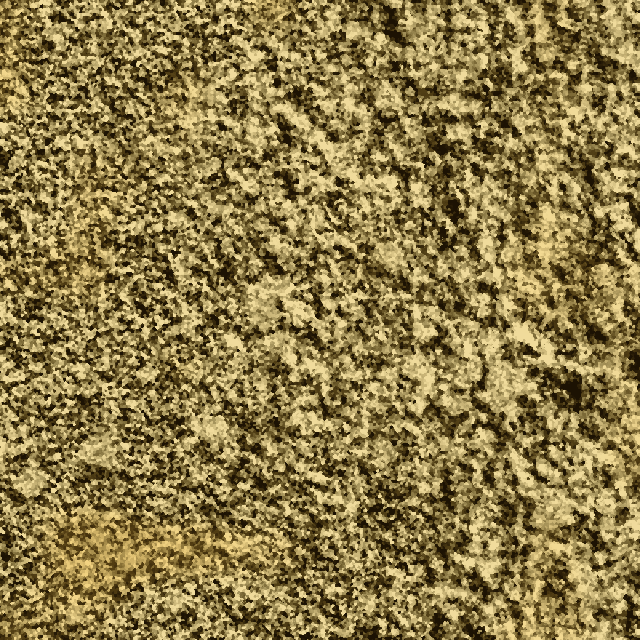
Reproduce this texture procedurally as a Shadertoy shader.

```glsl
float hash(vec2 p) {
    return fract(sin(dot(p, vec2(127.1, 311.7))) * 43758.5453);
}

vec2 hash2(vec2 p) {
    return vec2(hash(p + 1.7), hash(p + 54.1));
}

float noise(vec2 p) {
    vec2 i = floor(p), f = fract(p);
    f = f * f * (3.0 - 2.0 * f);
    return mix(mix(hash(i), hash(i + vec2(1, 0)), f.x),
               mix(hash(i + vec2(0, 1)), hash(i + vec2(1, 1)), f.x), f.y);
}

// Soft-edged sand grains: xy = grain centre, z = random tone
vec3 sandGrain(vec2 p) {
    vec2 cell = floor(p);
    vec4 sum = vec4(0.0);
    for (int y = -1; y <= 1; y++) {
        for (int x = -1; x <= 1; x++) {
            vec2 id = cell + vec2(x, y);
            vec2 center = id + 0.1 + 0.8 * hash2(id);
            vec2 offset = p - center;
            sum += exp(-14.0 * dot(offset, offset)) * vec4(center, hash(id + 23.4), 1.0);
        }
    }
    return sum.xyz / sum.w;
}

// Lumps lit from one side, scaled to about unit deviation
float lumps(vec2 p, float frequency, vec2 light) {
    float angle = frequency * 0.7;
    mat2 turn = mat2(cos(angle), sin(angle), -sin(angle), cos(angle));
    vec2 q = turn * p * frequency + frequency;
    q += 1.1 * (vec2(noise(q * 0.8 + 31.0), noise(q * 0.8 + 77.0)) - 0.5);
    float top = noise(q);
    return 2.7 * (top - noise(q + turn * light * 0.7)) + 2.7 * (top - 0.5);
}

// Scattered stones: x = lit body, y = cast shadow
vec2 stones(vec2 p, float density, vec2 light) {
    vec2 result = vec2(0.0);
    vec2 cell = floor(p);
    vec2 q = p + 0.3 * (vec2(noise(p * 5.0), noise(p * 5.0 + 40.0)) - 0.5);
    for (int y = -1; y <= 1; y++) {
        for (int x = -1; x <= 1; x++) {
            vec2 id = cell + vec2(x, y);
            if (hash(id + 7.3) > density) continue;
            float radius = 0.15 + 0.27 * pow(hash(id + 9.2), 2.0);
            vec2 offset = (q - id - 0.2 - 0.6 * hash2(id)) / radius;
            float body = 1.0 - smoothstep(0.75, 1.1, length(offset));
            float shadow = 1.0 - smoothstep(0.7, 1.2, length(offset + light * 0.65));
            result = max(result, vec2(body, shadow));
        }
    }
    return result;
}

// Brown shadow to pale sand
vec3 sandColor(float tone) {
    vec3 color = mix(vec3(0.11, 0.07, 0.01), vec3(0.31, 0.24, 0.08), smoothstep(0.03, 0.19, tone));
    color = mix(color, vec3(0.49, 0.42, 0.22), smoothstep(0.19, 0.38, tone));
    color = mix(color, vec3(0.65, 0.58, 0.36), smoothstep(0.38, 0.57, tone));
    color = mix(color, vec3(0.79, 0.71, 0.47), smoothstep(0.57, 0.74, tone));
    return mix(color, vec3(0.94, 0.86, 0.61), smoothstep(0.74, 0.92, tone));
}

void mainImage(out vec4 fragColor, in vec2 fragCoord) {
    vec2 p = fragCoord / iResolution.y;

    // Fine sand on the left, coarse clods on the right
    float coarse = smoothstep(0.2, 0.75, p.x + 0.25 * (p.y - 0.5) + 0.45 * (noise(p * 5.0) - 0.5));
    vec2 light = normalize(mix(vec2(0.35, 1.0), vec2(0.8, 0.7), smoothstep(0.1, 0.8, p.x)));

    // Each grain takes one height from the lumps beneath it
    vec3 sand = sandGrain(p * 240.0);
    vec2 spot = sand.xy / 240.0;
    float grain = (sand.z - 0.5) / 0.26;
    float height = grain * mix(0.62, 0.42, coarse) - 0.1;
    height += lumps(spot, 125.0, light) * mix(0.7, 0.5, coarse);
    height += lumps(spot, 66.0, light) * mix(0.3, 0.58, coarse);
    height += lumps(spot, 34.0, light) * mix(0.12, 0.36, coarse);
    height += (noise(spot * 15.0) - 0.5) * 0.5;

    // Stones in three sizes
    for (int i = 0; i < 3; i++) {
        float scale = 38.0 / pow(1.85, float(i));
        float density = mix(0.15, 0.42, coarse) / (1.0 + 0.8 * float(i));
        vec2 stone = stones(spot * scale + 13.0 * float(i), density, light);
        height = mix(height, -1.6 + 0.5 * grain, 0.6 * stone.y * (1.0 - stone.x));
        height = mix(height, 0.95 + 0.35 * grain, 0.62 * stone.x);
    }

    // Tone curve and ochre patches
    float tone = 1.0 / (1.0 + exp(-1.7 * height));
    float ochre = smoothstep(0.55, 0.9, noise(p * 7.0 + 20.0)) * (1.0 - 0.6 * coarse);
    vec3 color = sandColor(mix(tone, 0.55, 0.2 * ochre));
    color *= mix(vec3(1.0), vec3(1.02, 0.97, 0.84), ochre);
    fragColor = vec4(color, 1.0);
}
```
